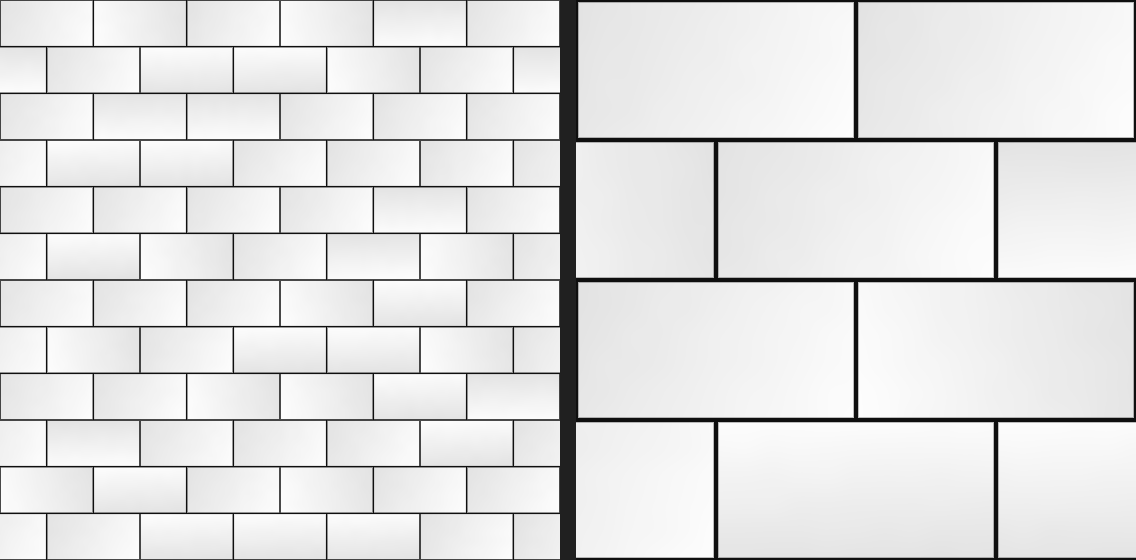
Left, the full canvas; right, a detail of the centre.
Reproduce this pattern procedurally as a Shadertoy shader.

```glsl
float hash(vec2 p, uint seed) {
    uvec2 q = uvec2(ivec2(p));
    uint h = q.x * 1597334677u ^ q.y * 3812015801u ^ seed * 2798796415u;
    h = (h ^ (h >> 16)) * 2146121005u;
    h = (h ^ (h >> 15)) * 2221713035u;
    h ^= h >> 16;
    return float(h >> 8) / 16777216.0;
}

float valueNoise(vec2 p, uint seed) {
    vec2 i = floor(p), f = smoothstep(0.0, 1.0, fract(p));
    return mix(mix(hash(i, seed), hash(i + vec2(1, 0), seed), f.x),
               mix(hash(i + vec2(0, 1), seed), hash(i + vec2(1, 1), seed), f.x), f.y);
}

// Brightness ramp over one tile: 0 is the shaded side, 1 the lit side
float tileRamp(vec2 p, float pick) {
    if (pick < 0.64) return 0.82 * p.x + 0.18 * (1.0 - p.y);          // lit from the right
    if (pick < 0.78) return 0.88 * (1.0 - p.x) + 0.12 * (1.0 - p.y);  // lit from the left
    if (pick < 0.90) return 0.93 * p.y + 0.07 * (1.0 - p.x);          // lit from above
    return 0.93 * (1.0 - p.y) + 0.07 * p.x;                           // lit from below
}

void mainImage(out vec4 fragColor, in vec2 fragCoord) {
    // Running bond: 6 tiles across, 12 courses, alternate courses shifted by half
    vec2 count = vec2(6.0, 12.0);
    vec2 grid = fragCoord / iResolution.xy * count;
    grid.x += 0.5 * (1.0 - mod(floor(grid.y), 2.0));
    vec2 cell = mod(floor(grid), count);
    vec2 local = fract(grid);

    // Glazed face with a faint mottle
    float shade = mix(0.888, 0.992, tileRamp(local, hash(cell, 7u)));
    uint tileSeed = uint(cell.x + cell.y * count.x) + 11u;
    shade += 0.007 * (valueNoise(local * vec2(10.0, 5.0), tileSeed) - 0.5);

    // Thin dark joints, centred on the tile borders
    vec2 edge = (0.5 - abs(local - 0.5)) / count;
    vec2 joint = clamp((0.00135 - edge) * iResolution.xy + 0.5, 0.0, 1.0);
    shade = mix(shade, 0.06, max(joint.x, joint.y));

    fragColor = vec4(vec3(shade), 1.0);
}
```
